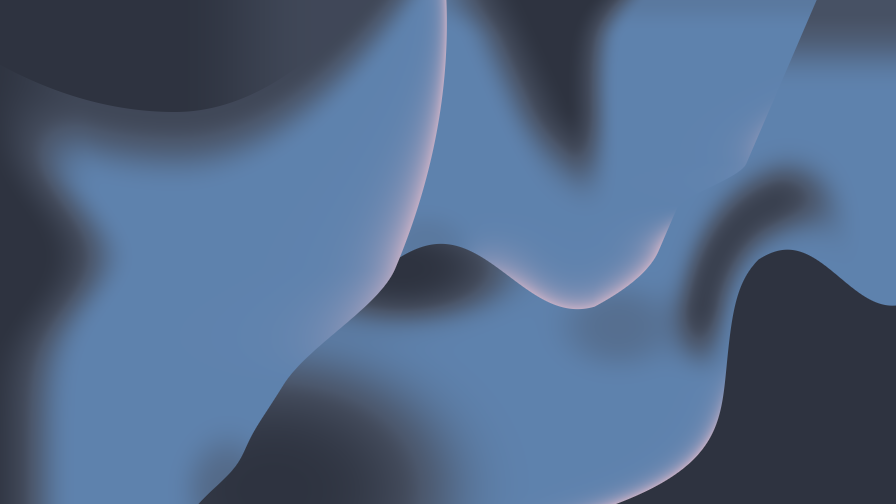
This background is drawn by a WebGL 2 fragment shader. Its source:

```glsl
#version 300 es
precision highp float;
// Overlapping blue sheets with dark soft folds and pink lit rims.

#define HEIGHT 4.32
#define DARK vec3(0.18, 0.20, 0.25)
#define SLATE vec3(0.285, 0.32, 0.39)
#define BLUE vec3(0.37, 0.51, 0.68)
#define RIM vec3(0.80, 0.70, 0.78)
#define RIM_WIDTH 0.11

uniform vec2 u_resolution;
out vec4 fragColor;

float pixelSize() { return HEIGHT / u_resolution.y; }

// First-order distance to the zero line of a field.
float toDistance(float field) {
    vec2 slope = vec2(dFdx(field), dFdy(field));
    return field * pixelSize() / max(length(slope), 1e-6);
}

float cover(float d) { return clamp(d / pixelSize() + 0.5, 0.0, 1.0); }

float bell(float x) { return exp(-x * x); }

// Soft elliptical fold with a flat core.
float fold(vec2 p, vec2 center, vec2 radius) {
    vec2 q = (p - center) / radius;
    return exp(-pow(dot(q, q), 1.5));
}

float rim(float d, float width) { return exp(-max(d, 0.0) / width); }

vec3 ramp(float light) {
    vec3 low = mix(DARK, SLATE, clamp(light / 0.45, 0.0, 1.0));
    return mix(low, BLUE, smoothstep(0.3, 1.0, light));
}

// Outlines; y runs downward from the top.
float leftEdge(float y) {
    float arc = 3.83 - 0.1 * (y - 0.2) * (y - 0.2);
    return arc - 0.44 * smoothstep(2.3, 3.3, y) + 0.07 * bell((y - 4.0) / 0.22);
}

float waveEdge(float x) { return 2.37 - 0.28 * cos(3.1416 * (x - 3.78) / 1.17); }

float stepEdge(float y) {
    float bend = max(y - 2.15, 0.0);
    return 7.0 - 0.43 * y - 0.43 * smoothstep(1.4, 1.8, y) - 1.5 * bend * bend;
}

float hillTop(float x) { return 2.38 - 0.24 * cos(3.1416 * (x - 6.75) / 0.9); }

float hillSide(float y) {
    float foot = max(y - 3.0, 0.0);
    float flare = 0.3 * exp(min((2.14 - y) / 0.22, 4.0));
    return 6.26 - 0.08 * (y - 2.7) - 0.28 * foot * foot * foot * foot + flare;
}

// Light on each sheet: 0 is dark, 1 is full blue.
float leftLight(vec2 p) {
    float offset = p.x - 1.5;
    float d = p.y - 0.96 + (offset < 0.0 ? 0.18 : 0.35) * offset * offset;
    float above = 0.3 * smoothstep(1.5, 2.7, p.x);
    float below = mix(0.3, 1.0, smoothstep(0.0, 0.8, d));
    float center = 0.3 + 0.5 * bell((p.y - 2.2) / 0.6);
    float side = smoothstep(center - 0.45, center + 0.45, p.x);
    float corner = 1.0 - 0.35 * fold(p, vec2(1.95, 4.2), vec2(0.4, 0.5));
    return mix(above, below * side * corner, cover(d));
}

float middleLight(vec2 p) {
    float start = 3.7 + 0.45 * p.y;
    float end = 5.05 + 0.05 * p.y + 0.25 * exp(-p.y / 0.25);
    float wedge = smoothstep(start, start + 0.8, p.x);
    wedge *= 1.0 - smoothstep(end - 0.25, end + 0.25, p.x);
    wedge *= 1.0 - smoothstep(0.9, 2.05, p.y);
    float top = mix(0.8, 1.0, smoothstep(0.0, 0.35, p.y));
    return (1.0 - wedge) * top * (1.0 - 0.2 * fold(p, vec2(3.65, 2.1), vec2(0.4, 0.3)));
}

float lowerLight(vec2 p) {
    float light = mix(0.4, 1.0, smoothstep(0.1, 0.9, p.y));
    light *= 1.0 - fold(p, vec2(3.45, 2.3), vec2(0.9, 0.44));
    light *= 1.0 - fold(p, vec2(2.35, 4.2), vec2(1.5, 1.1));
    light *= 1.0 - 0.3 * fold(p, vec2(5.3, 2.8), vec2(0.55, 0.4));
    // Shadow arching around the hill.
    float ring = length((p - vec2(6.85, 2.9)) / vec2(0.85, 1.2)) - 1.0;
    float arch = 0.8 * bell(ring / 0.26);
    arch *= (1.0 - smoothstep(2.6, 3.4, p.y)) * (1.0 - smoothstep(6.6, 7.5, p.x));
    return light * (1.0 - arch);
}

void main() {
    vec2 p = vec2(gl_FragCoord.x, u_resolution.y - gl_FragCoord.y) * pixelSize();

    // Lower sheet and the dark hill in front of it.
    float side = toDistance(p.x - hillSide(p.y));
    float hill = min(side, toDistance(p.y - hillTop(p.x)));
    vec3 color = ramp(lowerLight(p));
    color = mix(color, RIM, 0.9 * rim(-side, 0.07) * smoothstep(3.0, 3.9, p.y));
    color = mix(color, DARK, cover(hill));

    // Middle sheet with its wavy lower rim.
    float middle = min(toDistance(waveEdge(p.x) - p.y), toDistance(stepEdge(p.y) - p.x));
    float glow = smoothstep(3.9, 4.6, p.x) * smoothstep(1.75, 2.15, p.y);
    glow += 0.3 * bell((p.y - 1.2) / 0.25);
    vec3 sheet = mix(ramp(middleLight(p)), RIM, 0.9 * glow * rim(middle, RIM_WIDTH));
    color = mix(color, sheet, cover(middle));

    // Left sheet in front of all.
    float left = toDistance(leftEdge(p.y) - p.x);
    glow = 0.9 * (1.0 - smoothstep(2.0, 3.3, p.y));
    float width = RIM_WIDTH * mix(0.5, 1.5, smoothstep(0.0, 2.2, p.y));
    sheet = mix(ramp(leftLight(p)), RIM, glow * rim(left, width));
    color = mix(color, sheet, cover(left));

    fragColor = vec4(color, 1.0);
}
```
